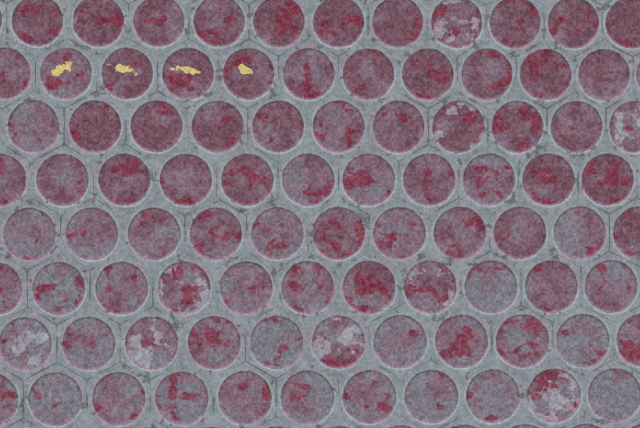
Give the GLSL for this texture, as a WebGL 1 fragment shader.

```glsl
precision highp float;
// Worn paving plate: staggered rows of sunken round studs in pale cement.
// A slightly fanned lattice gives each stud's centre; the nearest two centres
// give disc, lip and seam, then value noise adds faded red paint and grit.
uniform vec2 u_resolution;

// Lattice, in canvas heights, y pointing down
const vec2 ORIGIN = vec2(0.791, 0.0508);   // centre of the middle stud, row 0
const vec2 PITCH = vec2(0.1387, 0.1211);
const vec2 PITCH_GROWTH = vec2(0.00094, 0.0006);
const float FAN = 0.0004;                  // columns tighten to the right
const float RADIUS = 0.0592;
const float RADIUS_GROWTH = 0.0004;
const float LIP = 0.0075;

// Palette
const vec3 GREY = vec3(0.485, 0.475, 0.515);
const vec3 MAUVE = vec3(0.505, 0.415, 0.47);
const vec3 MAROON = vec3(0.455, 0.325, 0.375);
const vec3 RED = vec3(0.50, 0.20, 0.27);
const vec3 CEMENT = vec3(0.53, 0.56, 0.58);
const vec3 PALE = vec3(0.66, 0.68, 0.715);
const vec3 PINK = vec3(0.63, 0.50, 0.59);
const vec3 SHADOW = vec3(0.33, 0.32, 0.33);
const vec3 YELLOW = vec3(0.80, 0.74, 0.48);

// Wear
const vec2 RED_SPOT = vec2(0.83, 0.58);    // where fresh paint survives
const float GRAIN = 0.19;

float hash(vec2 p) {
  vec3 q = fract(p.xyx * vec3(0.1031, 0.1030, 0.0973));
  q += dot(q, q.yzx + 33.33);
  return fract((q.x + q.y) * q.z);
}

float noise(vec2 p) {
  vec2 i = floor(p), f = fract(p);
  f *= f * (3.0 - 2.0 * f);
  vec2 e = vec2(1.0, 0.0);
  return mix(mix(hash(i), hash(i + e), f.x),
             mix(hash(i + e.yx), hash(i + e.xx), f.x), f.y);
}

float fbm(vec2 p) {
  float sum = 0.0, amp = 0.533;
  for (int i = 0; i < 4; i++) {
    sum += amp * noise(p);
    p = mat2(1.6, 1.2, -1.2, 1.6) * p + 17.3;
    amp *= 0.5;
  }
  return sum;
}

float columnPitch(float row) { return PITCH.x + PITCH_GROWTH.x * row; }

vec2 studCentre(float col, float row) {
  float x = ORIGIN.x + columnPitch(row) * col - FAN * col * col;
  float y = ORIGIN.y + PITCH.y * row + PITCH_GROWTH.y * row * row;
  return vec2(x, y + (x - 0.75) * (0.004 - 0.0016 * row));
}

// Faded paint on one stud; rel is the offset from its centre
vec3 studColour(vec2 p, vec2 rel, vec2 id) {
  float own = hash(id * 7.0 + 51.0);
  float patches = fbm(p * 24.0 + id * 5.0);
  float fresh = exp(-90.0 * dot(p - RED_SPOT, p - RED_SPOT));
  float paint = mix(0.85, 0.2, p.y) + (own - 0.5) * 0.4 + (patches - 0.5) * 1.3 + 0.2 * fresh;
  vec3 c = mix(GREY, MAUVE, smoothstep(0.05, 0.5, paint));
  c = mix(c, MAROON, smoothstep(0.45, 0.9, paint));
  float chips = fbm(p * vec2(32.0, 40.0) + 9.0) + 0.14 * fresh + 0.08 * (own - 0.5);
  c = mix(c, RED, 0.75 * smoothstep(0.6, 0.74, chips));
  // Pale scuffs on a few studs
  float scuffed = step(0.88, hash(id * 3.0 + 20.0));
  c = mix(c, PALE, 0.65 * scuffed * smoothstep(0.56, 0.68, fbm(p * 38.0 + 40.0)));
  // Yellow flecks along the left of the second row
  float flecked = step(abs(id.y - 1.0), 0.1) * step(abs(id.x + 3.0), 1.6);
  float angle = mix(-0.7, 0.6, own);
  vec2 along = mat2(cos(angle), -sin(angle), sin(angle), cos(angle)) * (rel + vec2(0.008, 0.01));
  float streak = length(along / vec2(0.034, 0.013)) + 1.8 * (fbm(p * 60.0) - 0.5);
  return mix(c, YELLOW, flecked * (1.0 - smoothstep(0.55, 0.75, streak)));
}

void main() {
  vec2 p = vec2(gl_FragCoord.x, u_resolution.y - gl_FragCoord.y) / u_resolution.y;
  float soft = max(1.0 / u_resolution.y, 0.0015);

  // Nearest two studs
  float baseRow = floor((p.y - ORIGIN.y) / 0.125);
  float near = 9.0, second = 9.0;
  vec2 id = vec2(0.0), rel = vec2(0.0);
  for (int j = -1; j <= 2; j++) {
    float row = baseRow + float(j);
    float stagger = 0.5 * mod(row, 2.0);
    float baseCol = floor((p.x - ORIGIN.x) / columnPitch(row) - stagger + 0.5) + stagger;
    for (int i = -1; i <= 1; i++) {
      float col = baseCol + float(i);
      vec2 offset = p - studCentre(col, row);
      float d = length(offset);
      second = min(second, max(near, d));
      if (d < near) { near = d; id = vec2(col, row); rel = offset; }
    }
  }
  float rough = fbm(p * 45.0);
  float edge = near - RADIUS - RADIUS_GROWTH * id.y - (rough - 0.5) * 0.003;
  float down = rel.y / max(near, 0.001);   // -1 at the top of a stud, 1 at its foot

  // Cement: bright lip, pink stains, broken dark seam, pits
  float lip = smoothstep(0.0, 0.002, edge) * (1.0 - smoothstep(LIP * 0.5, LIP, edge));
  vec3 cement = mix(CEMENT * 0.94, CEMENT * 1.08, rough);
  cement = mix(cement, PALE, lip * (0.5 + 0.35 * down));
  cement = mix(cement, PINK, 0.6 * lip * smoothstep(0.45, 0.65, fbm(p * 13.0 + 3.0)));
  float seam = 1.0 - smoothstep(0.001, 0.005, second - near + (rough - 0.5) * 0.008);
  cement = mix(cement, SHADOW, 0.5 * seam * smoothstep(0.4, 0.65, fbm(p * 19.0 + 70.0)));
  cement = mix(cement, SHADOW, 0.55 * smoothstep(0.67, 0.8, fbm(p * 55.0 + 30.0)));

  // Stud: shaded upper wall, lit pinkish foot
  vec3 stud = studColour(p, rel, id);
  float wall = smoothstep(-0.0065, -0.0005, edge);
  stud = mix(stud, SHADOW, 0.75 * wall * smoothstep(0.5, -0.6, down));
  stud = mix(stud, PINK, 0.6 * wall * smoothstep(0.1, 0.9, down));

  float inside = 1.0 - smoothstep(-soft, soft, edge);
  vec3 c = mix(cement, stud, inside);
  float grit = 0.6 * noise(p * 230.0) + 0.4 * noise(p * 120.0 + 11.0) - 0.5;
  c += GRAIN * grit * mix(0.7, 1.0, inside);
  gl_FragColor = vec4(c, 1.0);
}
```
